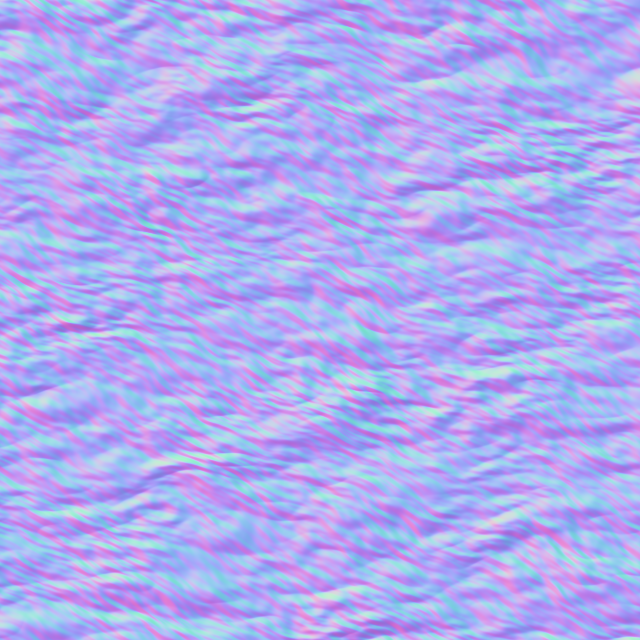
Give the GLSL for this texture map, as a WebGL 1 fragment shader.

```glsl
precision highp float;
// Normal map of a wind-combed, billowing surface with fine slanted streaks.

uniform vec2 u_resolution;

const vec3  FLAT_TINT     = vec3(0.68, 0.675, 0.66); // colour of a zero normal component
const float TINT_RANGE    = 0.32;   // colour swing per unit of normal
const int   LAYERS        = 5;
const int   BILLOW_LAYERS = 3;      // coarse layers folded into creased puffs
const float COARSE_FREQ   = 9.0;    // puffs across the canvas height
const float FREQ_STEP     = 1.85;
const float STRETCH       = 2.9;    // length of a feature against its width
const float COARSE_ANGLE  = 0.22;   // puffs rise to the right
const float FINE_ANGLE    = -0.48;  // streaks fall to the right
const float COARSE_SLOPE  = 0.29;
const float FINE_SLOPE    = 0.42;
const float CREASE_SOFT   = 0.05;
const float SIDE_GAIN     = 1.6;    // extra strength of the sideways slope
const float SAMPLE_STEP   = 0.001;

// Random unit vector for a lattice cell
vec2 cellGradient(vec2 cell) {
  vec3 h = fract(vec3(cell.xyx) * vec3(0.1031, 0.1030, 0.0973));
  h += dot(h, h.yzx + 33.33);
  float angle = 6.28318 * fract((h.x + h.y) * h.z);
  return vec2(cos(angle), sin(angle));
}

// Gradient noise, about -0.7 to 0.7
float noise(vec2 p) {
  vec2 cell = floor(p);
  vec2 f = p - cell;
  vec2 w = f * f * f * (f * (f * 6.0 - 15.0) + 10.0);
  vec2 e = vec2(1.0, 0.0);
  float a = dot(cellGradient(cell), f);
  float b = dot(cellGradient(cell + e.xy), f - e.xy);
  float c = dot(cellGradient(cell + e.yx), f - e.yx);
  float d = dot(cellGradient(cell + e.xx), f - e.xx);
  return mix(mix(a, b, w.x), mix(c, d, w.x), w.y);
}

// Bends the grain so that its direction wanders
vec2 warp(vec2 p) {
  p.y += 0.030 * noise(p * 5.0 + 71.3);
  p.y += 0.008 * noise(p * vec2(16.0, 20.0) + 23.7);
  return p;
}

// Coarse creased puffs turning gradually into fine streaks
float height(vec2 p) {
  float patchiness = 1.0 + 0.9 * noise(p * vec2(4.0, 8.0) + 140.5);
  vec2 q = warp(p);
  float sum = 0.0;
  float freq = COARSE_FREQ;
  for (int i = 0; i < LAYERS; i++) {
    float t = float(i) / float(LAYERS - 1);
    float angle = mix(COARSE_ANGLE, FINE_ANGLE, t);
    vec2 along = vec2(cos(angle), sin(angle));
    vec2 across = vec2(-along.y, along.x);
    vec2 grain = vec2(dot(q, along) / STRETCH, dot(q, across)) * freq;
    float n = noise(grain + 37.7 * float(i + 1));
    if (i < BILLOW_LAYERS) n = sqrt(n * n + CREASE_SOFT * CREASE_SOFT);
    float slope = mix(COARSE_SLOPE, FINE_SLOPE, t);
    sum += n * slope / freq * mix(1.0, patchiness, t);
    freq *= FREQ_STEP;
  }
  return sum;
}

void main() {
  vec2 p = gl_FragCoord.xy / u_resolution.y;
  vec2 e = vec2(SAMPLE_STEP, 0.0);

  // Slope by central differences
  vec2 slope = vec2(height(p + e.xy) - height(p - e.xy),
                    height(p + e.yx) - height(p - e.yx)) / (2.0 * SAMPLE_STEP);

  // Upward faces turn green, sideways faces red
  vec3 normal = normalize(vec3(SIDE_GAIN * slope.x, -slope.y, 1.0));
  gl_FragColor = vec4(FLAT_TINT + TINT_RANGE * normal, 1.0);
}
```
